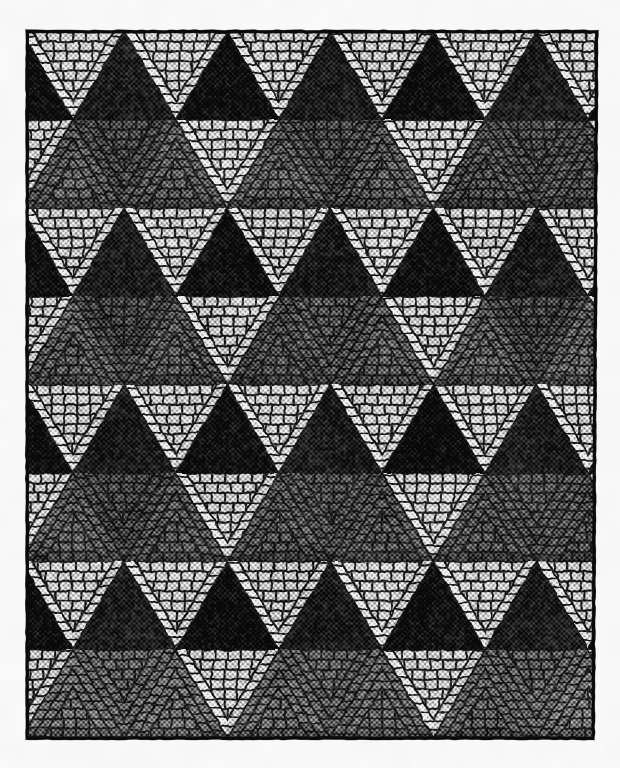
Give the GLSL for this pattern, as a Shadertoy shader.

```glsl
// Framed print of a mosaic: eight rows of interlocking triangles laid in small tesserae.
// Black and pale rows alternate with grey rows that hold every second pale triangle.
// Joints come from a brick distance; a diagonal dot screen and ink noise give the wear.

float hash(vec2 p) {
    p = fract(p * vec2(0.1031, 0.1137));
    p += dot(p, p.yx + 33.33);
    return fract((p.x + p.y) * p.x * 17.31);
}

float noise(vec2 p) {
    vec2 i = floor(p), f = fract(p);
    f = f * f * (3.0 - 2.0 * f);
    return mix(mix(hash(i), hash(i + vec2(1, 0)), f.x),
               mix(hash(i + vec2(0, 1)), hash(i + vec2(1, 1)), f.x), f.y);
}

// Distance to the nearest joint; every course is shifted at random.
float jointDistance(vec2 p, vec2 tile, float seed) {
    float course = floor(p.y / tile.y);
    vec2 t = fract(vec2(p.x / tile.x + hash(vec2(course, seed) + 50.0), p.y / tile.y));
    vec2 d = min(t, 1.0 - t) * tile;
    return min(d.x, d.y);
}

void mainImage(out vec4 fragColor, in vec2 fragCoord) {
    // Canvas height is one unit; the panel origin is its lower left corner.
    float aa = 1.0 / iResolution.y;
    vec2 p = fragCoord / iResolution.xy * vec2(0.8086, 1.0);
    vec2 panel = p - vec2(0.0355, 0.0388);
    vec2 wobble = vec2(noise(p * 130.0), noise(p * 130.0 + 70.0)) - 0.5;
    vec2 q = panel + 0.0022 * wobble;

    // Triangle lattice: odd rows are shifted by half a pitch.
    float down = (0.92 - q.y) / 0.115;
    float row = floor(down), f = fract(down);
    float odd = mod(row, 2.0);
    float a = q.x / 0.1344 - 0.942 - 0.5 * odd;
    float apex = floor(a + 0.5);
    float dx = a - apex;
    float side = (0.5 * f - abs(dx)) * 0.116;   // positive inside an upright triangle
    float edge = abs(side);
    float upright = step(0.0, side);
    float pale = mix(1.0, 1.0 - mod(floor(a), 2.0), odd);
    float seed = row * 7.0 + mix(floor(a) + 31.0, apex, upright);

    // Tone of each kind of triangle
    float black = 0.05 + 0.07 * (1.0 - mod(apex, 2.0));
    float grey = 0.34 + 0.09 * step(7.0, row) + 0.07 * (hash(vec2(seed, 9.0)) - 0.5);
    float upTone = mix(black, grey, odd);
    float paleTone = 0.80 + 0.12 * step(0.0, dx) * step(edge, 0.0125);
    float downTone = mix(grey - 0.04, paleTone, pale);
    float tone = mix(downTone, upTone, smoothstep(-0.7 * aa, 0.7 * aa, side));
    tone *= 1.0 - 0.35 * odd * smoothstep(0.83, 1.0, f);

    // Courses follow the slanted sides, then run level inside.
    float greyTriangle = odd * (1.0 - pale * (1.0 - upright));
    float border = mix(0.0122, 0.0244, greyTriangle);
    float joint = edge < border
        ? jointDistance(vec2(f * 0.1332, edge), vec2(0.0133, 0.0122), seed)
        : min(edge - border, jointDistance(vec2(q.x, f * 0.115), vec2(0.0168, 0.0128), seed));
    float tile = smoothstep(0.0010 - 0.5 * aa, 0.0018 + 0.5 * aa, joint);
    tone = mix(min(tone, 0.10), tone, tile);

    // Diagonal dot screen and uneven ink
    vec2 dots = cos(p * 6.2832 / 0.0066);
    float dotFade = smoothstep(2.0, 3.0, 0.0066 * iResolution.y);
    tone += dots.x * dots.y * dotFade * mix(0.08, 0.24, smoothstep(0.06, 0.35, tone));
    tone += (noise(p * 260.0) - 0.5) * mix(0.10, 0.20, tile);
    tone += (noise(p * 22.0) - 0.5) * 0.06;
    tone = clamp(tone, 0.035, 0.95);

    // Paper and the hand-ruled frame, slightly wider at the top
    vec2 size = vec2(0.738 + 0.005 * panel.y, 0.92);
    vec2 ruled = panel + 0.0012 * wobble;
    vec2 outside = abs(ruled - 0.5 * size) - 0.5 * size;
    float box = max(outside.x, outside.y);
    float paper = 0.98 - 0.015 * noise(p * 40.0);
    float value = mix(tone, paper, smoothstep(-aa, aa, box));
    value = mix(0.04, value, smoothstep(-0.7 * aa, 0.7 * aa, abs(box) - 0.0023));
    fragColor = vec4(vec3(value), 1.0);
}
```
